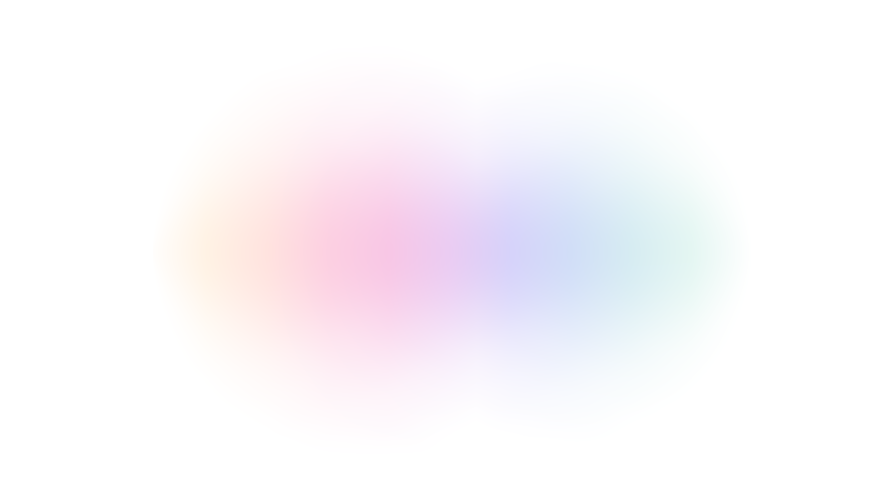
This background is drawn by a Shadertoy shader. Its source:

```glsl
// Two overlapping pastel glows on white, running from peach through pink and violet to mint.

const int STOPS = 11;
const float RAMP_LEFT = -0.6;
const float RAMP_RIGHT = 0.604;

// Colour along the horizontal axis, with evenly spaced stops.
vec3 spectrum(float x) {
    vec3 stops[STOPS] = vec3[STOPS](
        vec3(1.0, 1.0, 1.0),
        vec3(1.0, 0.95, 0.895),
        vec3(1.0, 0.89, 0.875),
        vec3(0.99, 0.815, 0.885),
        vec3(0.972, 0.78, 0.9),
        vec3(0.92, 0.8, 0.95),
        vec3(0.84, 0.825, 0.98),
        vec3(0.82, 0.87, 0.97),
        vec3(0.84, 0.925, 0.95),
        vec3(0.895, 0.965, 0.95),
        vec3(1.0, 1.0, 1.0));
    float t = clamp((x - RAMP_LEFT) / (RAMP_RIGHT - RAMP_LEFT), 0.0, 1.0);
    float position = t * float(STOPS - 1);
    int i = min(int(position), STOPS - 2);
    return mix(stops[i], stops[i + 1], position - float(i));
}

// Half height of a disc at a given column.
float discHeight(float x, float center, float radius) {
    float d = x - center;
    return sqrt(max(radius * radius - d * d, 0.0));
}

// Layered sines that make the contours slightly uneven.
float ripple(vec2 p) {
    float sum = 0.0;
    float amplitude = 0.5;
    float frequency = 17.0;
    for (int i = 0; i < 3; i++) {
        sum += amplitude * sin(p.x * frequency + 2.0 * sin(p.y * frequency));
        amplitude *= 0.5;
        frequency *= 1.9;
    }
    return sum;
}

// Vertical falloff inside the joined outline of both discs.
float glow(vec2 p, float wobble) {
    float left = discHeight(p.x, -0.171, 0.415);
    float right = discHeight(p.x, 0.222, 0.385);
    float t = abs(p.y) / max(max(left, right), 0.001);
    t *= 1.0 + wobble;
    return exp(-3.3 * t * t) * (1.0 - smoothstep(0.8, 1.05, t));
}

void mainImage(out vec4 fragColor, in vec2 fragCoord) {
    vec2 p = (fragCoord - 0.5 * iResolution.xy) / iResolution.y;
    float strength = glow(p, 0.025 * ripple(p));
    vec3 color = mix(vec3(1.0), spectrum(p.x), strength);
    fragColor = vec4(color, 1.0);
}
```
